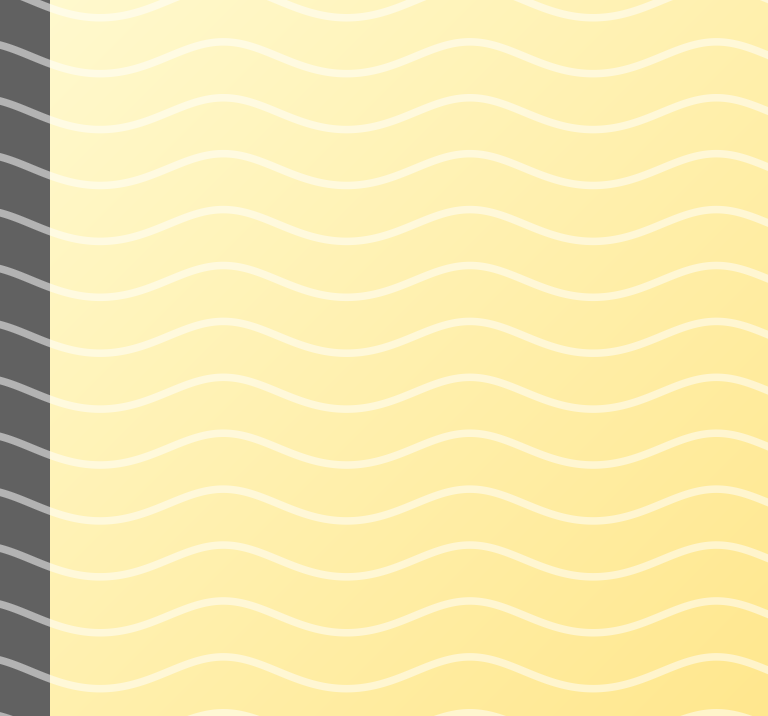
This pattern is drawn by a Shadertoy shader. Its source:

```glsl
// Pale wavy stripes over a diagonal yellow gradient with a grey band on the left.

const float TAU = 6.2831853;

// All lengths are fractions of the canvas width
const float BAND_WIDTH = 0.0651;
const float WAVE_LENGTH = 0.321;
const float CREST_X = 0.2908;
const float ROW_SPACING = 0.0728;
const float ROW_OFFSET = 0.0762;
const float AMPLITUDE = 0.0207;
const float CREST_SHARPNESS = 0.001;
const float STROKE_WIDTH = 0.0098;
const float STROKE_ALPHA = 0.52;

const vec3 BAND_GREY = vec3(0.38);
const vec3 LIGHT_YELLOW = vec3(1.0, 0.976, 0.805);
const vec3 DEEP_YELLOW = vec3(1.0, 0.905, 0.555);

// Returns wave height (x) and slope (y), measured downwards
vec2 wave(float x, float wavelength, float amplitude, float sharpness) {
    float k = TAU / wavelength;
    float a = k * x;
    float height = -amplitude * cos(a) - sharpness * cos(2.0 * a);
    float slope = k * (amplitude * sin(a) + 2.0 * sharpness * sin(2.0 * a));
    return vec2(height, slope);
}

// Approximate distance to the nearest of the stacked waves
float waveRowsDistance(vec2 p, vec2 waveAtX, float spacing) {
    float row = (p.y - waveAtX.x) / spacing;
    float offset = (fract(row + 0.5) - 0.5) * spacing;
    return abs(offset) / sqrt(1.0 + waveAtX.y * waveAtX.y);
}

// Antialiased coverage of a signed distance, negative inside
float coverage(float dist, float pixel) {
    return clamp(0.5 - dist / pixel, 0.0, 1.0);
}

// 135 degree gradient across a box of the given size
vec3 diagonalGradient(vec2 p, vec2 size, vec3 startColor, vec3 endColor) {
    float t = (p.x + p.y) / (size.x + size.y);
    return mix(startColor, endColor, clamp(t, 0.0, 1.0));
}

void mainImage(out vec4 fragColor, in vec2 fragCoord) {
    float pixel = 1.0 / iResolution.x;
    float canvasHeight = iResolution.y * pixel;
    vec2 p = vec2(fragCoord.x, iResolution.y - fragCoord.y) * pixel;

    // Background: gradient panel beside the grey band
    vec2 panelSize = vec2(1.0 - BAND_WIDTH, canvasHeight);
    vec2 panelPoint = p - vec2(BAND_WIDTH, 0.0);
    vec3 color = diagonalGradient(panelPoint, panelSize, LIGHT_YELLOW, DEEP_YELLOW);
    color = mix(color, BAND_GREY, coverage(p.x - BAND_WIDTH, pixel));

    // Translucent white waves across both areas
    vec2 w = wave(p.x - CREST_X, WAVE_LENGTH, AMPLITUDE, CREST_SHARPNESS);
    float dist = waveRowsDistance(p - vec2(0.0, ROW_OFFSET), w, ROW_SPACING);
    float stroke = coverage(dist - 0.5 * STROKE_WIDTH, pixel);
    color = mix(color, vec3(1.0), STROKE_ALPHA * stroke);

    fragColor = vec4(color, 1.0);
}
```
